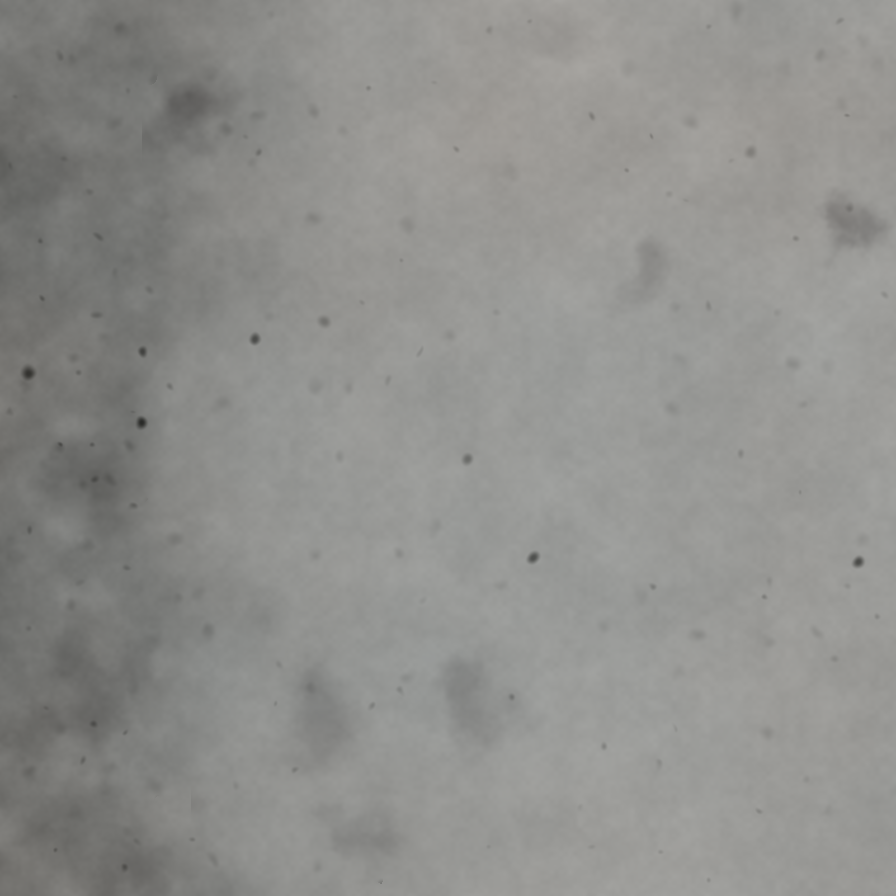
A Shadertoy shader for this texture:

```glsl
float hash(vec2 p) {
    return fract(sin(dot(p, vec2(127.1, 311.7))) * 43758.5453);
}

float noise(vec2 p) {
    vec2 cell = floor(p), f = fract(p);
    f = f * f * (3.0 - 2.0 * f);
    float low = mix(hash(cell), hash(cell + vec2(1, 0)), f.x);
    float high = mix(hash(cell + vec2(0, 1)), hash(cell + vec2(1, 1)), f.x);
    return mix(low, high, f.y);
}

float fbm(vec2 p) {
    float sum = 0.0, weight = 0.5;
    for (int i = 0; i < 5; i++) {
        sum += weight * noise(p);
        p = mat2(1.6, 1.2, -1.2, 1.6) * p + 7.3;
        weight *= 0.5;
    }
    return sum / 0.97;
}

// Scattered soft round marks; radius is a fraction of one cell
float spots(vec2 p, float cells, float radius, float chance, float core, float seed) {
    p *= cells;
    float cover = 0.0;
    for (int y = -1; y <= 1; y++)
    for (int x = -1; x <= 1; x++) {
        vec2 cell = floor(p) + vec2(x, y);
        vec2 key = cell + seed;
        vec2 centre = cell + 0.15 + 0.7 * vec2(hash(key + 3.1), hash(key + 8.7));
        float size = radius * mix(0.55, 1.0, hash(key + 5.3));
        float mark = 1.0 - smoothstep(size * core, size, length(p - centre));
        float strength = mix(0.3, 1.0, hash(key + 12.9));
        cover = max(cover, mark * strength * step(hash(key), chance));
    }
    return cover;
}

void mainImage(out vec4 fragColor, in vec2 fragCoord) {
    vec2 p = fragCoord / iResolution.y;
    float cloud = fbm(p * 4.0 + 2.0);
    float mottle = fbm(p * 13.0 + 31.0);
    float patches = fbm(p * 27.0 + 11.0);

    // Damp, darker band along the left side, fading slowly to the right
    float border = 0.24 + 0.3 * (cloud - 0.5) + 0.22 * (mottle - 0.5);
    float damp = 1.0 - smoothstep(-0.14, 0.08, p.x - border);
    float fade = 1.0 - smoothstep(0.0, 0.26, p.x - border);
    float wet = 0.7 * damp + 0.3 * fade;
    vec3 concrete = mix(vec3(0.606, 0.605, 0.593), vec3(0.452, 0.454, 0.444), wet);

    // Cloudy mottling, stronger in the damp area
    concrete += (mottle - 0.5) * mix(0.045, 0.14, wet);
    concrete += (patches - 0.5) * mix(0.03, 0.09, wet);
    concrete += (fbm(p * 5.0 + 57.0) - 0.5) * mix(0.04, 0.08, wet);

    // Ragged smudges, densest left of the middle
    vec2 warp = vec2(fbm(p * 13.0 + 5.0), fbm(p * 13.0 + 19.0)) - 0.5;
    float belt = 1.0 - smoothstep(0.1, 0.45, abs(p.x - 0.42));
    float smudge = spots(p + 0.14 * warp, 6.0, 0.42, 0.12 + 0.24 * belt, 0.15, 4.0);
    concrete -= vec3(0.120, 0.124, 0.120) * smudge * mix(0.35, 1.4, patches);

    // Faint blotches, small pores and a few deep pits
    vec2 ragged = p + 0.009 * (vec2(noise(p * 60.0), noise(p * 60.0 + 40.0)) - 0.5);
    concrete -= 0.07 * spots(ragged, 19.0, 0.28, 0.12 + 0.25 * wet, 0.0, 21.0);
    concrete -= 0.12 * spots(ragged, 25.0, 0.18, 0.10 + 0.12 * wet, 0.0, 47.0);
    concrete -= 0.32 * spots(p + 0.5 * (ragged - p), 9.0, 0.12, 0.06 + 0.08 * wet, 0.1, 73.0);

    // Cool and warm tint drift, then fine soft grain
    concrete += vec3(-0.5, 0.1, 0.4) * (fbm(p * 3.5 + 83.0) - 0.5) * 0.045;
    concrete += (noise(p * 85.0) - 0.5) * 0.02 + (noise(p * 190.0) - 0.5) * 0.014;

    fragColor = vec4(concrete, 1.0);
}
```
